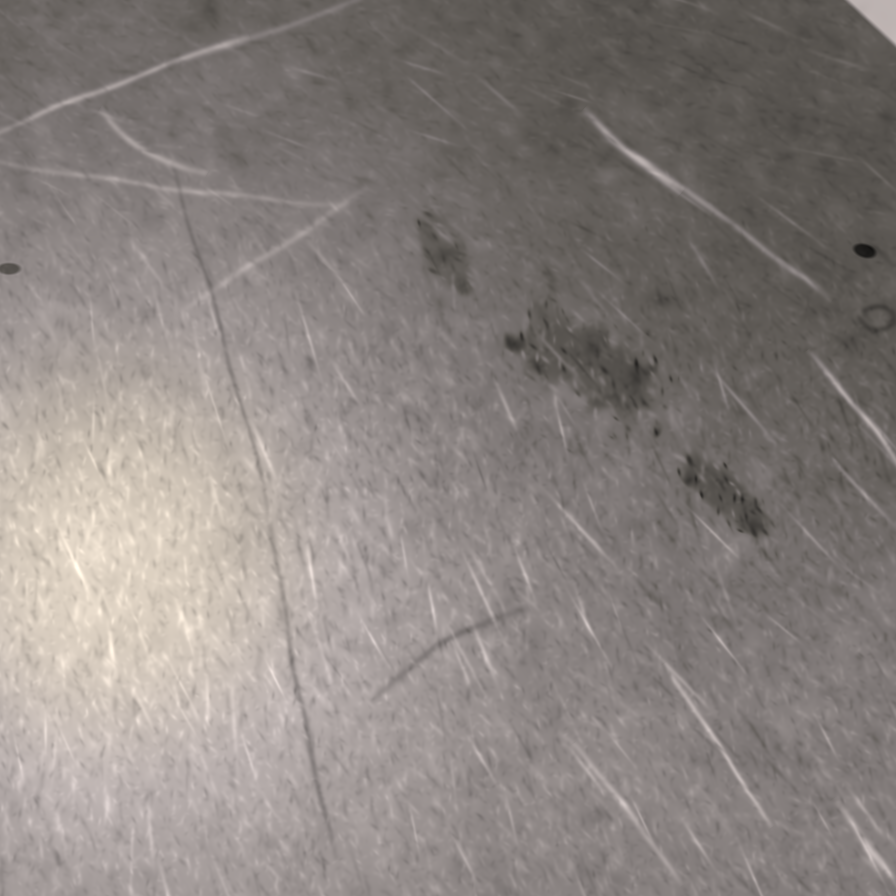
A three.js fragment shader for this texture:

```glsl
varying vec2 vUv;

#define BASE_LIGHT 0.395
#define GLOW_CENTER vec2(0.12, 0.39)
#define GLOW_RADIUS 0.38
#define GLOW_GAIN 0.36
#define GRAIN_GAIN 0.075
#define MOTTLE_GAIN 0.055
#define SCRATCH_GAIN 0.26
#define GOUGE_DEPTH 0.14
#define COOL_TINT vec3(1.0, 0.95, 0.94)
#define WARM_TINT vec3(1.0, 0.945, 0.875)
#define SHADE_TINT vec3(1.0, 0.955, 0.905)

vec3 hash3(vec2 cell, float seed) {
  vec3 q = vec3(dot(cell, vec2(127.1, 311.7)), dot(cell, vec2(269.5, 183.3)), dot(cell, vec2(419.2, 371.9)));
  return fract(sin(q + seed * 1.37) * 43758.55);
}

// Wear direction: steep below, slanted to the right, flatter at the top
float wearAngle(vec2 p) {
  return -mix(mix(1.42, 0.92, p.x), 0.45, smoothstep(0.58, 0.88, p.y));
}

// Cellular strokes: x is signed grain, y keeps only the rare bright ones
vec2 strokes(vec2 p, float count, vec2 size, float spread) {
  vec2 base = floor(p * count);
  vec2 sum = vec2(0.0);
  for (int j = -1; j <= 1; j++) {
    for (int i = -1; i <= 1; i++) {
      vec2 cell = base + vec2(float(i), float(j));
      vec3 h = hash3(cell, count);
      vec3 k = hash3(cell, count + 5.3);
      float angle = wearAngle((cell + 0.5) / count) + (k.x - 0.5) * spread;
      vec2 dir = vec2(cos(angle), sin(angle));
      vec2 d = p * count - cell - h.xy;
      vec2 q = vec2(dot(d, dir), dot(d, vec2(-dir.y, dir.x))) / (size * mix(0.65, 1.1, k.y));
      float stroke = exp(-dot(q, q));
      sum += stroke * vec2(h.z * 2.0 - 1.0, smoothstep(0.6, 1.0, h.z));
    }
  }
  return sum;
}

// Tapered line from a to b, bowed sideways by bend
float scratch(vec2 p, vec2 a, vec2 b, float width, float bend) {
  vec2 ab = b - a;
  float t = clamp(dot(p - a, ab) / dot(ab, ab), 0.0, 1.0);
  float taper = 4.0 * t * (1.0 - t);
  vec2 side = normalize(vec2(-ab.y, ab.x));
  float d = length(p - a - ab * t - side * bend * taper) / width;
  return exp(-d * d) * sqrt(taper);
}

// Soft oval with a ragged rim
float gouge(vec2 p, vec2 center, vec2 size, float angle, float rag) {
  vec2 d = p - center;
  float c = cos(angle), s = sin(angle);
  vec2 q = vec2(c * d.x + s * d.y, c * d.y - s * d.x) / size;
  return 1.0 - smoothstep(0.65, 1.15, length(q) + rag);
}

void main() {
  vec2 p = vUv;

  // Broad lighting
  float r = length(p - GLOW_CENTER);
  float glow = exp(-r * r / (GLOW_RADIUS * GLOW_RADIUS));
  float light = BASE_LIGHT + GLOW_GAIN * glow + 0.06 * exp(-r * r * 45.0);
  light += 0.12 * (1.0 - smoothstep(0.1, 0.7, p.y));
  light -= 0.05 * smoothstep(1.1, 1.8, p.x + p.y);

  // Mottle and brushed grain
  vec2 broad = strokes(p, 11.0, vec2(0.5, 0.38), 3.0);
  vec2 blotch = strokes(p, 34.0, vec2(0.5, 0.3), 2.5);
  vec2 coarse = strokes(p, 42.0, vec2(0.5, 0.13), 0.9);
  vec2 fine = strokes(p, 78.0, vec2(0.5, 0.21), 1.2);
  vec2 speck = strokes(p, 120.0, vec2(0.5, 0.32), 3.0);
  float worn = mix(0.5, 1.0, 1.0 - smoothstep(0.45, 0.85, p.y)) * (0.85 + 0.5 * glow);
  light += MOTTLE_GAIN * (0.5 * broad.x + 0.8 * blotch.x);
  light += GRAIN_GAIN * worn * (coarse.x + fine.x + 0.55 * speck.x);

  // Scattered scratches
  vec2 large = strokes(p, 10.0, vec2(0.42, 0.026), 0.55);
  vec2 small = strokes(p, 19.0, vec2(0.5, 0.05), 0.6);
  float marks = 0.75 * large.y + 0.7 * small.y + 0.3 * min(small.x, 0.0);
  marks *= worn * mix(0.55, 1.0, smoothstep(0.15, 0.5, p.x));

  // Long scratches, bright then dark
  vec2 w = p + 0.0015 * sin(p.yx * 47.0 + 2.0 * sin(p * 23.0));
  float cuts = 0.9 * scratch(w, vec2(-0.02, 0.845), vec2(0.28, 0.96), 0.0036, 0.004);
  cuts += 0.4 * scratch(w, vec2(0.2, 0.93), vec2(0.43, 1.01), 0.004, 0.0);
  cuts += 1.3 * scratch(w, vec2(0.65, 0.88), vec2(0.76, 0.785), 0.0042, -0.003);
  cuts += 0.75 * scratch(w, vec2(0.7, 0.835), vec2(0.93, 0.665), 0.0035, 0.0);
  cuts += 1.2 * scratch(w, vec2(0.9, 0.61), vec2(1.02, 0.46), 0.0035, 0.004);
  cuts += 1.1 * scratch(w, vec2(0.74, 0.26), vec2(0.86, 0.075), 0.003, 0.003);
  cuts += 0.45 * scratch(w, vec2(-0.03, 0.825), vec2(0.39, 0.77), 0.0035, -0.006);
  cuts += 0.4 * scratch(w, vec2(0.2, 0.65), vec2(0.41, 0.79), 0.004, 0.0);
  cuts += 0.8 * scratch(w, vec2(0.11, 0.88), vec2(0.23, 0.805), 0.004, -0.012);
  cuts += 0.7 * scratch(w, vec2(0.64, 0.17), vec2(0.76, 0.01), 0.0035, 0.004);
  cuts += 0.8 * scratch(w, vec2(0.93, 0.11), vec2(1.01, 0.0), 0.004, 0.0);
  cuts -= 0.5 * scratch(w, vec2(0.19, 0.82), vec2(0.31, 0.39), 0.003, 0.004);
  cuts -= 0.75 * scratch(w, vec2(0.3, 0.43), vec2(0.375, 0.04), 0.0035, -0.005);
  cuts -= 0.55 * scratch(w, vec2(0.41, 0.21), vec2(0.59, 0.32), 0.0045, 0.018);
  light += SCRATCH_GAIN * (marks + cuts * (0.85 + 0.35 * coarse.x + 0.3 * blotch.x));

  // Dark gouges and pits
  float rag = 0.45 * blotch.x + 0.3 * fine.x;
  float dents = 0.85 * gouge(p, vec2(0.66, 0.59), vec2(0.085, 0.047), -0.65, rag);
  dents += gouge(p, vec2(0.81, 0.448), vec2(0.068, 0.023), -0.75, rag);
  dents += 0.65 * gouge(p, vec2(0.495, 0.72), vec2(0.05, 0.026), -1.1, rag);
  light -= GOUGE_DEPTH * dents * (0.8 - 0.8 * blotch.x - 0.6 * fine.x);
  float pits = gouge(p, vec2(0.965, 0.72), vec2(0.014, 0.008), -0.3, 0.0);
  pits += gouge(p, vec2(0.01, 0.7), vec2(0.014, 0.007), 0.0, 0.0);
  pits += 0.4 * exp(-pow((length((p - vec2(0.98, 0.645)) * vec2(1.0, 1.4)) - 0.018) / 0.005, 2.0));
  light -= 0.24 * pits;

  // Bright floor past the sheet's corner
  float corner = smoothstep(-0.004, 0.006, p.x + 1.08 * p.y - 2.024);
  light = mix(light, 0.74 + 0.04 * blotch.x, corner);

  vec3 tint = mix(SHADE_TINT, COOL_TINT, smoothstep(0.34, 0.5, light));
  tint = mix(tint, WARM_TINT, smoothstep(0.55, 1.0, glow));
  gl_FragColor = vec4(clamp(light * tint, 0.0, 1.0), 1.0);
}
```
